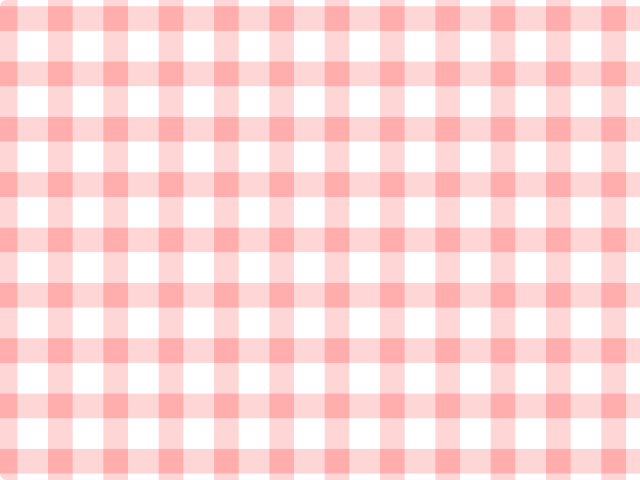
Reproduce this pattern procedurally as a WebGL 1 fragment shader.

```glsl
precision highp float;

uniform vec2 u_resolution;

// Coverage of evenly spaced bands along each axis, 1 inside a band
vec2 bandCoverage(vec2 p, float pixel) {
  float period = 0.11528;
  vec2 fromCentre = abs(fract((p - vec2(0.1257, 0.0391)) / period + 0.5) - 0.5) * period;
  return clamp((0.0257 - fromCentre) / pixel + 0.5, 0.0, 1.0);
}

// Signed distance to a box with rounded corners
float roundedBox(vec2 p, vec2 halfSize, float radius) {
  vec2 q = abs(p) - halfSize + radius;
  return length(max(q, 0.0)) + min(max(q.x, q.y), 0.0) - radius;
}

void main() {
  float pixel = 1.0 / u_resolution.y;
  vec2 p = gl_FragCoord.xy * pixel;
  vec2 halfSize = 0.5 * u_resolution * pixel;

  // Overlapping bands add their tint
  vec2 bands = bandCoverage(p, pixel);
  vec3 cloth = vec3(1.0) - vec3(0.0, 0.161, 0.161) * (bands.x + bands.y);

  // Cloth with rounded corners on white
  float edge = roundedBox(p - halfSize, halfSize, 0.014);
  float inside = clamp(0.5 - edge / pixel, 0.0, 1.0);
  gl_FragColor = vec4(mix(vec3(1.0), cloth, inside), 1.0);
}
```
